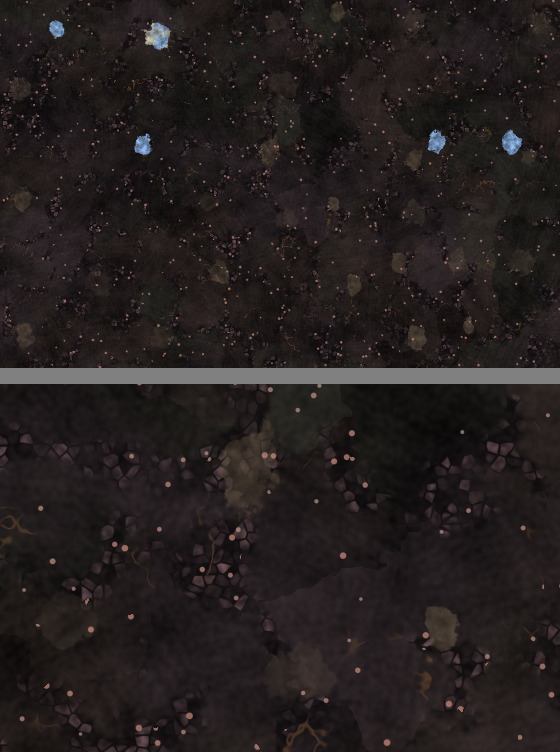
Top, the full canvas; bottom, a detail of the centre.
This texture is drawn by a Shadertoy shader. Its source:

```glsl
const vec3 BROWN = vec3(1.14, 0.92, 0.86);
const vec3 OLIVE = vec3(1.02, 0.98, 0.86);
const vec3 PLUM = vec3(1.12, 0.90, 0.97);
const vec3 GRAIN_DARK = vec3(0.055, 0.043, 0.050);
const vec3 GRAIN_LIGHT = vec3(0.36, 0.27, 0.29);
const vec3 RUST = vec3(0.42, 0.29, 0.18);
const vec3 TAN = vec3(0.40, 0.34, 0.27);
const vec3 SPARK = vec3(0.72, 0.60, 0.56);
const vec3 CREAM = vec3(0.72, 0.70, 0.62);
const vec3 ICE = vec3(0.50, 0.64, 0.82);

const float BASE_TONE = 0.118;      // mean brightness of the dark crystals
const float CRYSTAL_SCALE = 8.0;    // crystals per canvas height
const float GRAIN_SCALE = 95.0;     // seam grains per canvas height
const float SPARK_SCALE = 85.0;
const float FLAKE_CELL = 0.26;
const float BLOTCH_CELL = 0.17;

vec2 hash2(vec2 p) {
    vec3 q = fract(p.xyx * vec3(0.1031, 0.1030, 0.0973));
    q += dot(q, q.yzx + 33.33);
    return fract((q.xx + q.yz) * q.zy);
}

float cornerSlope(vec2 cell, vec2 offset) {
    float angle = 6.2832 * hash2(cell).x;
    return dot(vec2(cos(angle), sin(angle)), offset);
}

float gradientNoise(vec2 p) {
    vec2 i = floor(p), f = fract(p);
    vec2 u = f * f * f * (f * (f * 6.0 - 15.0) + 10.0);
    vec2 e = vec2(1.0, 0.0);
    float low = mix(cornerSlope(i, f), cornerSlope(i + e, f - e), u.x);
    float high = mix(cornerSlope(i + e.yx, f - e.yx), cornerSlope(i + 1.0, f - 1.0), u.x);
    return 1.4 * mix(low, high, u.y);
}

float fbm(vec2 p) {
    float sum = 0.0, gain = 0.5;
    for (int i = 0; i < 5; i++) {
        sum += gain * gradientNoise(p);
        p = mat2(1.6, 1.2, -1.2, 1.6) * p + 7.3;
        gain *= 0.55;
    }
    return sum;
}

// Voronoi cells: random pair of the cell, nearest distance, gap to the next
vec4 cells(vec2 p) {
    vec2 base = floor(p), id = base;
    float near = 9.0, next = 9.0;
    for (int y = -1; y <= 1; y++)
    for (int x = -1; x <= 1; x++) {
        vec2 c = base + vec2(x, y);
        float d = length(c + hash2(c) - p);
        if (d < near) { next = near; near = d; id = c; }
        else next = min(next, d);
    }
    return vec4(hash2(id + 41.7), near, next - near);
}

// Ragged spots on a sparse grid: coverage and a random value
vec2 scatter(vec2 p, float size, float chance, float radius, float seed) {
    vec2 id = floor(p / size) + seed;
    vec2 pick = hash2(id);
    vec2 q = (fract(p / size) - 0.3 - 0.4 * hash2(id + 17.0)) * size;
    q.x *= mix(0.9, 1.5, pick.y);
    float r = radius * mix(0.55, 1.0, hash2(id + 29.0).x);
    float d = length(q) / r + 0.75 * fbm(p * 38.0 + seed);
    return vec2(step(pick.x, chance) * smoothstep(1.08, 0.9, d), pick.y);
}

void mainImage(out vec4 fragColor, in vec2 fragCoord) {
    vec2 p = fragCoord / iResolution.y;
    float pixel = 1.0 / iResolution.y;
    vec2 warp = vec2(fbm(p * 9.0), fbm(p * 9.0 + 31.0));
    float cloud = fbm(p * 5.0 + 11.0);
    float fine = gradientNoise(p * 150.0);

    // Dark crystals with brushed striations
    vec4 crystal = cells((p + 0.07 * warp) * CRYSTAL_SCALE);
    float turn = 6.2832 * crystal.y;
    vec2 along = mat2(cos(turn), -sin(turn), sin(turn), cos(turn)) * p;
    float brushed = gradientNoise(along * vec2(12.0, 130.0));
    float tone = BASE_TONE + 0.055 * (crystal.x - 0.5) + 0.09 * cloud;
    tone += 0.016 * brushed + 0.022 * fine + 0.05 * fbm(p * 26.0);
    vec3 tint = mix(BROWN, OLIVE, smoothstep(0.4, 0.8, crystal.y));
    tint = mix(tint, PLUM, smoothstep(-0.1, 0.3, fbm(p * 3.0 + 53.0)));
    vec3 color = max(tone, 0.035) * tint;

    // Granular seams between crystals
    float seam = smoothstep(0.32, 0.02, crystal.w) * smoothstep(-0.12, 0.18, fbm(p * 13.0 + 5.0));
    vec4 grain = cells((p + 0.006 * warp) * GRAIN_SCALE);
    vec3 grainColor = mix(GRAIN_DARK, GRAIN_LIGHT, pow(grain.x, 2.2) * smoothstep(0.0, 0.3, grain.w));
    color = mix(color, grainColor * (1.0 + 0.5 * fine), 0.85 * seam);

    // Thin rusty veins, broken into short lengths
    float ridge = abs(fbm(p * 7.0 + 71.0));
    float vein = smoothstep(0.022, 0.0, ridge) * smoothstep(0.08, 0.35, fbm(p * 11.0 + 91.0));
    color = mix(color, RUST, 0.6 * vein);

    // Muted tan blotches
    vec2 blotch = scatter(p, BLOTCH_CELL, 0.32, 0.038, 3.0);
    vec3 blotchColor = TAN * (0.85 + 0.7 * fbm(p * 45.0));
    color = mix(color, blotchColor, blotch.x * mix(0.2, 0.6, blotch.y));

    // Tiny sparks, denser along the seams
    vec4 spark = cells(p * SPARK_SCALE);
    float sparkSize = mix(0.10, 0.24, spark.y);
    float soft = pixel * SPARK_SCALE;
    float glint = smoothstep(sparkSize + soft, sparkSize - 0.5 * soft, spark.z);
    glint *= step(1.0 - mix(0.035, 0.13, seam), spark.x);
    color = mix(color, SPARK * mix(vec3(1.0), BROWN, spark.y), 0.7 * glint);

    // Rare bright feldspar flakes
    vec2 flake = scatter(p, FLAKE_CELL, 0.22, 0.036, 12.0);
    vec3 flakeColor = mix(CREAM, ICE, smoothstep(-0.25, 0.25, fbm(p * 24.0) + flake.y * 2.0 - 0.25));
    flakeColor *= 0.9 + 0.7 * fbm(p * 60.0 + 9.0);
    color = mix(color, flakeColor, 0.95 * flake.x);

    fragColor = vec4(clamp(color, 0.0, 1.0), 1.0);
}
```
